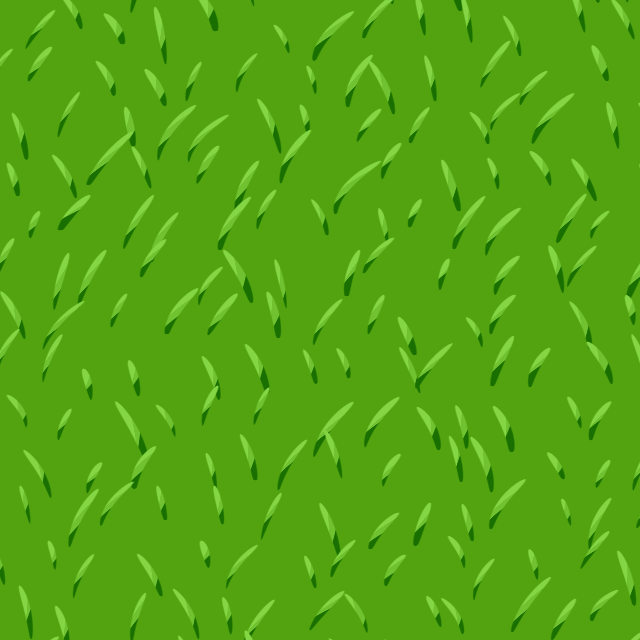
Reproduce this texture procedurally as a WebGL 1 fragment shader.

```glsl
precision highp float;
uniform vec2 u_resolution;

#define CELLS 13.0
#define JITTER 0.66
#define MIN_HEIGHT 0.042
#define MAX_HEIGHT 0.098
#define MIN_WIDTH 0.0056
#define MAX_WIDTH 0.0086
#define ROOT_SHARE 0.36
#define SHINE_START 0.62

const vec3 MEADOW = vec3(0.32, 0.64, 0.06);
const vec3 ROOT = vec3(0.10, 0.44, 0.00);
const vec3 BLADE = vec3(0.44, 0.76, 0.19);
const vec3 SHINE = vec3(0.52, 0.84, 0.27);

vec4 hash4(vec2 cell) {
  vec4 q = fract(cell.xyxy * vec4(0.1031, 0.1030, 0.0973, 0.1099));
  q += dot(q, q.wzxy + 33.33);
  return fract((q.xxyz + q.yzzw) * q.zywx);
}

// Paints one curved blade, centred on p = 0, over the colour below it.
vec3 paintBlade(vec3 below, vec2 p, vec4 shape, vec4 detail, float pixel) {
  float height = mix(MIN_HEIGHT, MAX_HEIGHT, shape.x * mix(0.6, 1.0, shape.y));
  float width = mix(MIN_WIDTH, MAX_WIDTH, shape.y);
  float lean = shape.z < 0.5 ? -mix(0.18, 0.58, shape.w) : mix(0.25, 0.85, shape.w);
  float bend = mix(0.3, 1.0, detail.x);

  // Centre line runs from the root at t = 0 to the tip at t = 1.
  float rise = p.y / height + 0.5;
  float t = clamp(rise, 0.0, 1.0);
  float centre = lean * height * (mix(t, t * t, bend) - 0.5);
  float slope = lean * mix(1.0, 2.0 * t, bend);
  float across = (p.x - centre) / sqrt(1.0 + slope * slope);

  // Blunt or pointed root, tapering tip.
  float profile = pow(t, mix(0.2, 0.55, detail.y)) * sqrt(1.0 - t * t * t);
  float edge = length(vec2(across, (rise - t) * height)) - width * profile;
  float cover = 1.0 - smoothstep(-pixel, pixel, edge);

  // Slanted borders between root, blade and shine.
  float side = clamp(across / width, -1.0, 1.0);
  float soft = pixel / height;
  float rootTop = ROOT_SHARE + 0.16 * side + 0.2 * (detail.z - 0.5);
  float shineLow = SHINE_START + 0.28 * side + 0.25 * (detail.w - 0.5);
  vec3 colour = mix(ROOT, BLADE, smoothstep(-soft, soft, t - rootTop));
  colour = mix(colour, SHINE, smoothstep(-soft, soft, t - max(shineLow, rootTop)));
  return mix(below, colour, cover);
}

void main() {
  float size = min(u_resolution.x, u_resolution.y);
  vec2 uv = gl_FragCoord.xy / size;
  vec2 grid = uv * CELLS;
  float pixel = 0.9 / size;
  vec3 colour = MEADOW;

  // Staggered rows of scattered blades, far rows first.
  for (int j = 0; j < 3; j++) {
    float row = floor(grid.y) + 1.0 - float(j);
    float shift = 0.5 * mod(row, 2.0);
    for (int i = 0; i < 3; i++) {
      float column = floor(grid.x - shift) - 1.0 + float(i);
      vec2 cell = vec2(column, row);
      vec4 place = hash4(cell + 17.0);
      vec4 shape = hash4(cell + 71.0);
      vec4 detail = hash4(cell + 139.0);
      vec2 spot = cell + vec2(shift, 0.0) + 0.5 + JITTER * (place.xy - 0.5);
      colour = paintBlade(colour, (grid - spot) / CELLS, shape, detail, pixel);
    }
  }
  gl_FragColor = vec4(colour, 1.0);
}
```
